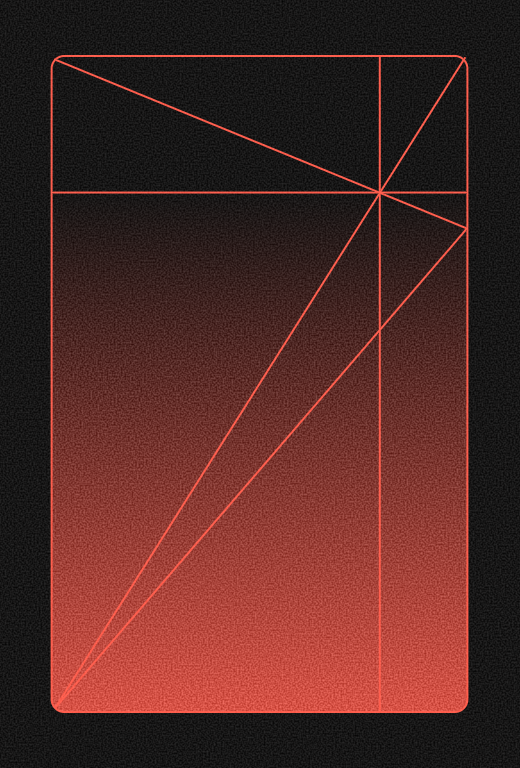
This background is drawn by a Shadertoy shader. Its source:

```glsl
// Grainy dark card with a rising coral gradient and thin geometric construction lines.

// Random unit gradient for a lattice cell
vec2 cellGradient(vec2 cell) {
    uvec2 q = uvec2(ivec2(cell)) * uvec2(1597u, 3571u);
    uint h = (q.x ^ q.y) * 74093u;
    h = (h ^ (h >> 15)) * 48271u;
    h ^= h >> 13;
    float angle = float(h & 65535u) / 65536.0 * 6.28319;
    return vec2(cos(angle), sin(angle));
}

float gradientNoise(vec2 p) {
    vec2 i = floor(p), f = p - i;
    vec2 w = f * f * f * (f * (f * 6.0 - 15.0) + 10.0);
    vec2 e = vec2(1.0, 0.0);
    float low = mix(dot(cellGradient(i), f), dot(cellGradient(i + e.xy), f - e.xy), w.x);
    float high = mix(dot(cellGradient(i + e.yx), f - e.yx), dot(cellGradient(i + e.xx), f - e.xx), w.x);
    return mix(low, high, w.y);
}

float segmentDistance(vec2 p, vec2 a, vec2 b) {
    vec2 ab = b - a;
    return length(p - a - ab * clamp(dot(p - a, ab) / dot(ab, ab), 0.0, 1.0));
}

float roundedBox(vec2 p, vec2 halfSize, float radius) {
    vec2 q = abs(p) - halfSize + radius;
    return length(max(q, 0.0)) + min(max(q.x, q.y), 0.0) - radius;
}

void mainImage(out vec4 fragColor, in vec2 fragCoord) {
    vec2 p = fragCoord / iResolution.y;
    float pixel = 1.0 / iResolution.y;

    // Card filled from the horizontal divider down to its base
    vec2 cross = vec2(0.4945, 0.7493);
    float card = roundedBox(p - vec2(0.3379, 0.5), vec2(0.2707, 0.4271), 0.0165);
    float inside = clamp(0.5 - card / pixel, 0.0, 1.0);
    float rise = clamp((cross.y - p.y) / (cross.y - 0.0729), 0.0, 1.0) * inside;
    vec3 color = mix(vec3(0.09, 0.088, 0.088), vec3(0.85, 0.325, 0.277), rise);

    // Fine monochrome grain, stronger over the glow
    float grain = gradientNoise(p * 430.0 + 0.37);
    color += grain * mix(0.11, 0.18, smoothstep(0.0, 0.4, rise));

    // Border, dividers and diagonals
    vec2 corner = vec2(0.0718, 0.0781);
    vec2 rightPoint = vec2(0.608, 0.7025);
    float line = abs(card);
    line = min(line, segmentDistance(p, vec2(cross.x, 0.0729), vec2(cross.x, 0.9271)));
    line = min(line, segmentDistance(p, vec2(0.0672, cross.y), vec2(0.6086, cross.y)));
    line = min(line, segmentDistance(p, vec2(0.0715, 0.9225), rightPoint));
    line = min(line, segmentDistance(p, corner, vec2(0.6053, 0.9245)));
    line = min(line, segmentDistance(p, corner, rightPoint));
    float stroke = clamp(0.5 + (0.0013 - line) / pixel, 0.0, 1.0);
    color = mix(color, vec3(1.0, 0.37, 0.305) + grain * 0.06, stroke);

    fragColor = vec4(clamp(color, 0.0, 1.0), 1.0);
}
```
